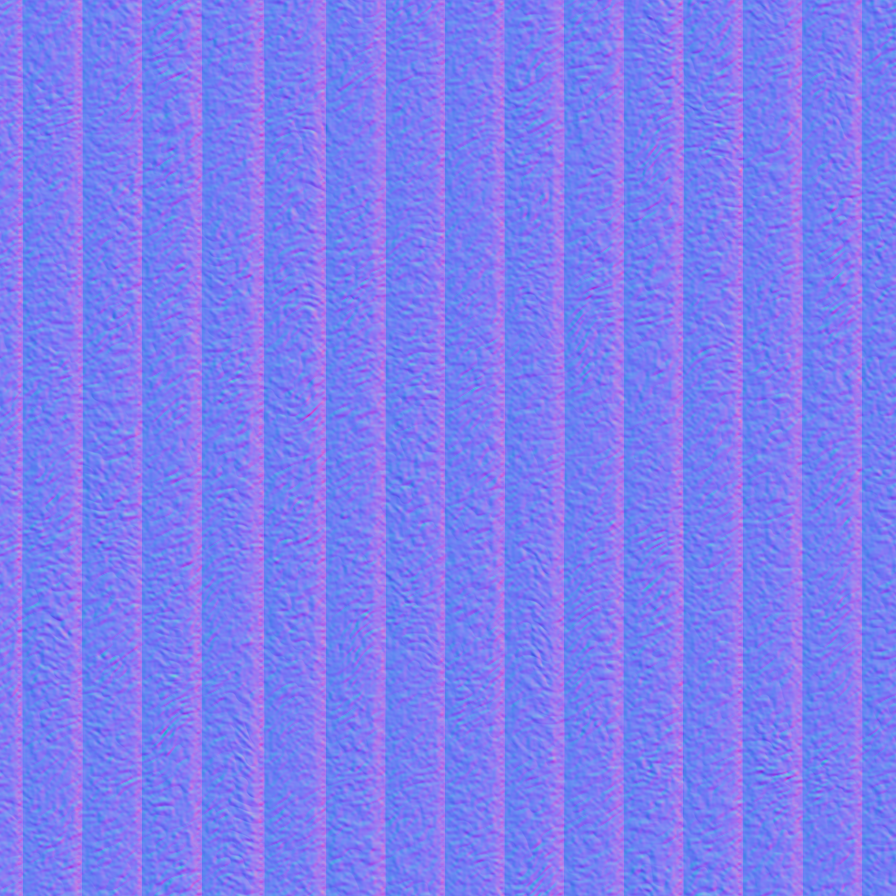
Reproduce this texture map procedurally as a Shadertoy shader.

```glsl
float hash(vec2 p) {
    vec3 q = fract(vec3(p.xyx) * 0.1031);
    q += dot(q, q.yzx + 33.33);
    return fract((q.x + q.y) * q.z);
}

float valueNoise(vec2 p) {
    vec2 cell = floor(p), f = fract(p);
    f = f * f * (3.0 - 2.0 * f);
    return mix(mix(hash(cell), hash(cell + vec2(1, 0)), f.x),
               mix(hash(cell + vec2(0, 1)), hash(cell + vec2(1, 1)), f.x), f.y);
}

// Creased wrinkles bent by a slow warp, with finer grain on top
float grainHeight(vec2 p, float wrinkle) {
    vec2 q = p;
    q.y += 0.028 * valueNoise(p * vec2(24, 11) + 7.0);
    q.x += 0.014 * valueNoise(p * vec2(19, 27) + 31.0);
    float crease = abs(valueNoise(vec2(q.x * 62.0 + q.y * 20.0, q.y * 108.0 - q.x * 40.0)) - 0.5);
    float medium = valueNoise(vec2(q.x * 135.0 + q.y * 40.0, q.y * 200.0 - q.x * 60.0) + 53.0);
    float fine = valueNoise(p * vec2(240, 262) + 91.0);
    return wrinkle * (0.9 * crease + 0.65 * medium) + 0.38 * fine;
}

// Sideways lean of one rib: blue left flank, flat middle, pink right flank
float ribLean(float u, float band, float aa) {
    float lean = mix(-0.21, -0.08, smoothstep(0.0, 0.3, u));
    lean = mix(lean, 0.04, smoothstep(0.3, 0.9, u));
    lean = mix(lean, 0.26, smoothstep(1.0 - band - 0.1, 1.0 - band + 0.06, u));
    return mix(lean, -0.21, smoothstep(1.0 - aa, 1.0, u));
}

void mainImage(out vec4 fragColor, in vec2 fragCoord) {
    vec2 p = fragCoord / iResolution.xy;

    // Fifteen ribs, slightly shifted past the first quarter
    float shift = 0.0065 * smoothstep(0.22, 0.36, p.x) * (1.0 - 0.5 * p.x);
    float wobble = 0.0012 * (valueNoise(vec2(p.x * 15.0, p.y * 6.0)) - 0.5);
    float across = (p.x - shift + wobble) * 15.0 - 0.39;
    float rib = mod(floor(across), 15.0);
    float u = fract(across);
    float aa = 15.0 / iResolution.x;
    float band = mix(0.09, 0.2, hash(vec2(rib, 4.0)));

    // Wrinkles fade at the seams and wear unevenly along each rib
    float wear = valueNoise(vec2(rib * 3.7 + u * 1.5, p.y * 6.0));
    float wrinkle = mix(0.7, 1.25, wear) * mix(0.5, 1.0, smoothstep(0.0, 0.3, u));
    wrinkle *= mix(1.0, 0.6, smoothstep(1.0 - band - 0.05, 1.0 - band + 0.05, u));

    vec2 e = vec2(0.001, 0.0);
    vec2 slope = vec2(
        grainHeight(p + e.xy, wrinkle) - grainHeight(p - e.xy, wrinkle),
        grainHeight(p + e.yx, wrinkle) - grainHeight(p - e.yx, wrinkle));
    vec2 tilt = -vec2(1.0, 0.85) * slope;
    tilt.x += ribLean(u, band, aa);
    tilt.y += 0.04 * (1.0 - smoothstep(0.0, 0.2, u)) - 0.02;

    // Row of small stitches beside each seam
    vec2 stitch = vec2((u - 0.94) * 10.0, fract(p.y * 150.0) - 0.5);
    float dotMask = 1.0 - smoothstep(0.2, 0.5, length(stitch));
    float strength = mix(0.4, 1.0, hash(vec2(rib, 9.0)));
    tilt += strength * dotMask * vec2(0.14, 0.7 * stitch.y - 0.06);

    // Encode the surface normal as colour
    tilt *= min(1.0, 0.85 / max(length(tilt), 0.001));
    vec3 normal = vec3(tilt, sqrt(1.0 - dot(tilt, tilt)));
    vec3 color = 0.5 + 0.5 * normal;
    color.b -= 0.04;
    fragColor = vec4(color, 1.0);
}
```
